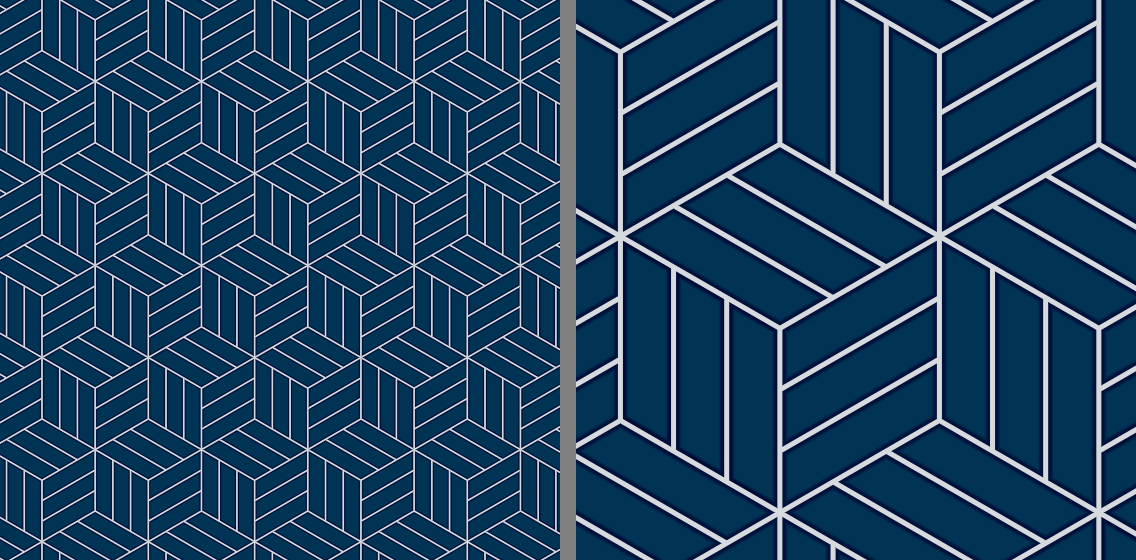
Left: the whole. Right: its middle third, enlarged.
Write a Shadertoy shader that draws this pattern.

```glsl
// Rhombille tiling of isometric cubes, each face ruled into three pale-lined stripes on navy.

const float REPEATS = 5.267;               // cubes across the canvas
const float SQRT3 = 1.7320508;
const vec2 ORIGIN = vec2(0.4547, 0.4712);  // centre of one cube
const float LINE_HALF_WIDTH = 0.0137;      // in cube edge lengths
const float SHADE_INNER = 0.024;
const float SHADE_OUTER = 0.046;

const vec3 NAVY = vec3(0.0, 0.20, 0.33);
const vec3 SHADE = vec3(0.0, 0.045, 0.21);
const vec3 PALE = vec3(0.84, 0.85, 0.87);

// Centre of the pointy-topped hexagon of unit edge that holds p.
vec2 hexCentre(vec2 p) {
    vec2 period = vec2(SQRT3, 3.0);
    vec2 a = round(p / period) * period;
    vec2 b = (floor(p / period) + 0.5) * period;
    return dot(p - a, p - a) < dot(p - b, p - b) ? a : b;
}

// Index of the cube face around the centre: 0 top, 1 or -2 left, -1 right.
float faceIndex(vec2 q) {
    return floor((atan(q.y, q.x) - radians(30.0)) / radians(120.0));
}

vec2 rotate(vec2 q, float angle) {
    float c = cos(angle), s = sin(angle);
    return vec2(c * q.x - s * q.y, s * q.x + c * q.y);
}

float distanceToInteger(float x) {
    return abs(x - round(x));
}

// Distance to the edges and stripes of the top face.
float faceLines(vec2 q) {
    float along = q.y - q.x / SQRT3;
    float across = q.y + q.x / SQRT3;
    float edge = distanceToInteger(along);
    float stripe = distanceToInteger(across * 3.0) / 3.0;
    return 0.5 * SQRT3 * min(edge, stripe);
}

// Dark fringe strength: upright stripes are deeper in every third column.
float fringeStrength(float face, float column) {
    bool isLeft = face > 0.5 || face < -1.5;
    bool isDeep = mod(column, 3.0) < 0.5;
    return isLeft && isDeep ? 1.0 : 0.85;
}

void mainImage(out vec4 fragColor, in vec2 fragCoord) {
    float scale = REPEATS * SQRT3;
    float pixel = scale / iResolution.y;
    vec2 p = (fragCoord / iResolution.y - ORIGIN) * scale;

    // Fold the three faces of the cube onto its top face.
    vec2 centre = hexCentre(p);
    vec2 q = p - centre;
    float face = faceIndex(q);
    float d = faceLines(rotate(q, -face * radians(120.0)));

    // Navy ground, dark fringe, pale line.
    float column = round(centre.x * 2.0 / SQRT3);
    float fringe = 1.0 - smoothstep(SHADE_INNER, SHADE_OUTER, d);
    float soft = 0.6 * pixel;
    float line = 1.0 - smoothstep(LINE_HALF_WIDTH - soft, LINE_HALF_WIDTH + soft, d);
    vec3 colour = mix(NAVY, SHADE, fringe * fringeStrength(face, column));
    colour = mix(colour, PALE, line);
    fragColor = vec4(colour, 1.0);
}
```
